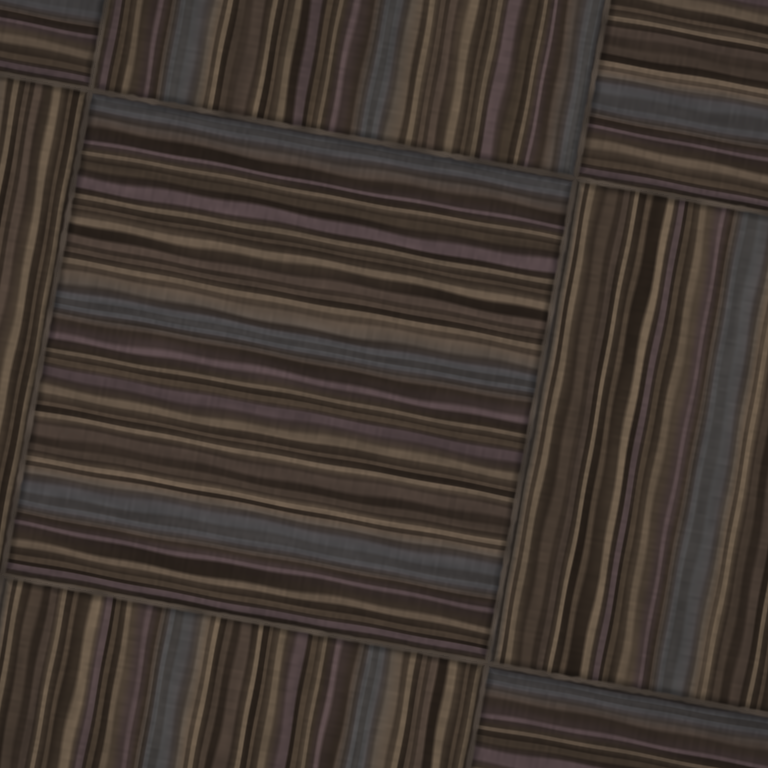
Give the GLSL for this texture, as a Shadertoy shader.

```glsl
// Tilted checker of striped carpet tiles, with yarn direction turning from tile to tile.

float hash(float n) {
    return fract(sin(n * 127.1 + 3.7) * 4375.85);
}

float hash2(vec2 p) {
    return fract(sin(dot(p, vec2(127.1, 311.7))) * 4375.85);
}

float valueNoise(vec2 p) {
    vec2 i = floor(p), f = smoothstep(0.0, 1.0, fract(p));
    return mix(mix(hash2(i), hash2(i + vec2(1, 0)), f.x),
               mix(hash2(i + vec2(0, 1)), hash2(i + vec2(1, 1)), f.x), f.y);
}

// Yarn colour by thread number; the sequence recurs every 14 threads
vec3 yarnColour(float thread) {
    float k = mod(thread, 14.0);
    vec3 brown = vec3(0.26, 0.22, 0.18);
    vec3 mauve = vec3(0.31, 0.26, 0.26);
    vec3 tan_ = vec3(0.37, 0.32, 0.265);
    vec3 c = mix(brown, mauve, smoothstep(0.15, 0.5, hash(k + 2.0)));
    c = mix(c, tan_, smoothstep(0.45, 0.8, hash(k + 31.0)));
    return c * (0.92 + 0.16 * hash(thread + 57.0));
}

vec3 stripes(float across, float along, float phase, float seed) {
    // Slightly wandering threads of uneven width
    float s = (across - phase) * 35.0;
    s += 0.25 * sin(s * 1.7 + seed) + 0.07 * sin(along * 9.0 + s * 0.6)
       + 0.04 * sin(along * 31.0 + s * 1.3);
    float i = floor(s), f = s - i;
    vec3 c = mix(yarnColour(i), yarnColour(i + 1.0), smoothstep(0.25, 0.75, f));

    // Broad slate band once per sequence
    float slate = 1.0 - smoothstep(0.3, 1.9, abs(mod(s + 6.5, 14.0) - 7.0));
    c = mix(c, vec3(0.265, 0.27, 0.27), 0.85 * slate);

    // Dark gaps between threads, fading in and out along their length
    float width = 0.04 + 0.2 * hash(mod(i, 14.0) + 11.0);
    float depth = 0.45 + 0.55 * hash(i + seed * 7.0);
    depth *= 0.85 + 0.15 * sin(along * 7.0 + i * 2.4);
    float gap = 1.0 - smoothstep(width, width + 0.24, abs(f - 0.5));
    c = mix(c, vec3(0.13, 0.105, 0.085), gap * depth * (1.0 - 0.6 * slate));

    // Fibre grain: fine tufts and long faint streaks
    float tufts = valueNoise(vec2(along * 150.0, s * 1.6) + seed * 19.0);
    float streaks = valueNoise(vec2(along * 14.0, s * 3.0) + seed * 5.0);
    return c * (0.9 + 0.1 * tufts + 0.12 * streaks);
}

void mainImage(out vec4 fragColor, in vec2 fragCoord) {
    vec2 uv = fragCoord / iResolution.xy;

    // Grid of square tiles, turned clockwise by about ten degrees
    vec2 q = uv - vec2(0.003, 0.251);
    vec2 grid = vec2(dot(q, vec2(0.984, -0.179)), dot(q, vec2(0.179, 0.984))) / 0.642;
    vec2 id = floor(grid), t = grid - id;
    float seed = 1.0 + hash2(id + 4.0);

    // Alternate yarn direction; the lower upright tiles start half a sequence later
    bool upright = mod(id.x + id.y, 2.0) > 0.5;
    float phase = 0.16 + (upright && id.y < 0.5 ? 0.2 : 0.0);
    vec3 c = upright ? stripes(t.x, t.y, phase, seed) : stripes(t.y, t.x, phase, seed);
    c *= upright ? vec3(1.02, 1.01, 1.0) : vec3(0.98, 0.97, 0.98);

    // Seams: a shaded groove with a pale frayed edge
    vec2 edge = min(t, 1.0 - t);
    float fray = 0.003 * (valueNoise(grid * 70.0) - 0.5);
    float e = min(edge.x, edge.y) + fray;
    c *= 1.0 - 0.3 * (1.0 - smoothstep(0.006, 0.022, e));
    vec3 seam = vec3(0.30, 0.265, 0.235) * (0.8 + 0.35 * valueNoise(grid * 25.0));
    c = mix(c, seam, 0.85 * (1.0 - smoothstep(0.002, 0.009, e)));

    // Soft uneven light, dimmer towards the corners
    c *= 1.05 - 0.25 * dot(uv - 0.5, uv - 0.5) + 0.03 * sin(uv.x * 5.0 + uv.y * 3.0);
    fragColor = vec4(c, 1.0);
}
```
